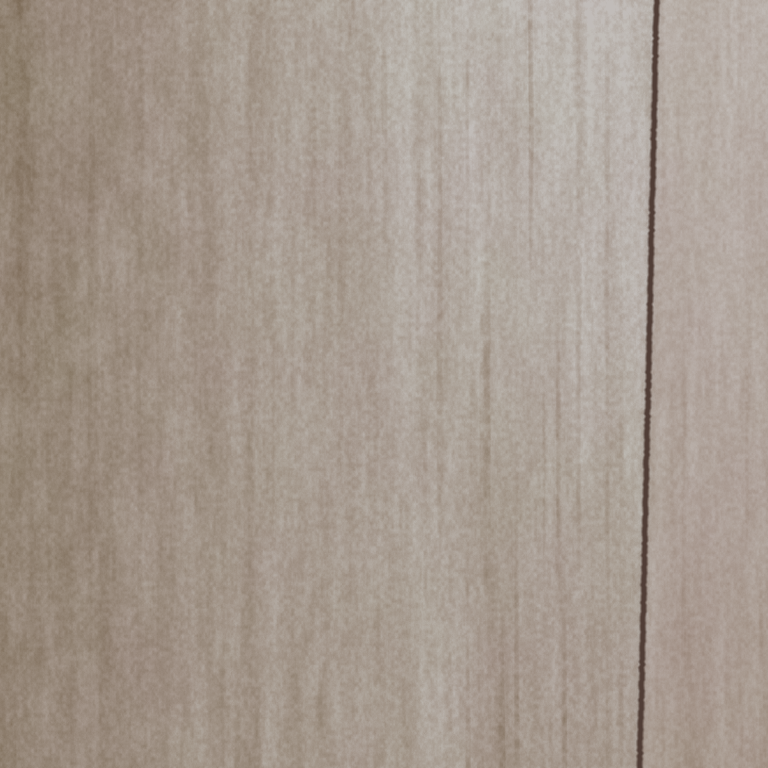
Write a WebGL 2 fragment shader that draws this texture.

```glsl
#version 300 es
precision highp float;
// Pale, brushed wood planks with upright grain and one narrow, leaning groove.
// Stretched value noise gives streaks, fibres and specks; a smooth light field
// sets a tone that runs along a ramp from warm brown to pale grey.

uniform vec2 u_resolution;
out vec4 fragColor;

const vec3 WARM_BROWN = vec3(0.555, 0.492, 0.428);
const vec3 MID_TAUPE = vec3(0.632, 0.577, 0.530);
const vec3 PALE_GREY = vec3(0.705, 0.673, 0.643);
const vec3 GROOVE_COLOR = vec3(0.315, 0.24, 0.21);
const vec3 PLANK_BLUSH = vec3(0.005, -0.003, -0.002);
const float GROOVE_BASE = 0.833;
const float GROOVE_LEAN = 0.022;
const float GROOVE_HALF_WIDTH = 0.0036;
const float TONE_LIFT = 0.05;
const float STREAK_STRENGTH = 0.46;
const float FIBRE_STRENGTH = 0.40;
const float SPECK_STRENGTH = 0.66;
const float MOTTLE_STRENGTH = 0.46;
const float PORE_STRENGTH = 0.46;
const float ARCH_STRENGTH = 0.08;

float hash(vec2 p) {
    vec3 q = fract(vec3(p.xyx) * 0.1031);
    q += dot(q, q.yzx + 33.33);
    return fract((q.x + q.y) * q.z);
}

float noise(vec2 p) {
    vec2 cell = floor(p), f = fract(p);
    f = f * f * (3.0 - 2.0 * f);
    float low = mix(hash(cell), hash(cell + vec2(1, 0)), f.x);
    float high = mix(hash(cell + vec2(0, 1)), hash(cell + vec2(1, 1)), f.x);
    return mix(low, high, f.y);
}

// Layered noise centred on zero
float layers(vec2 p) {
    float sum = 0.0, weight = 0.5;
    for (int i = 0; i < 4; i++) {
        sum += weight * (noise(p) - 0.5);
        p = p * 2.03 + 17.7;
        weight *= 0.55;
    }
    return sum;
}

float bump(float x, float center, float radius) {
    float d = (x - center) / radius;
    return exp(-d * d);
}

// Broad light: dim at the left, brightest high beside the groove
float lightField(vec2 p) {
    float across = 0.10 + 0.77 * smoothstep(-0.05, 0.64, p.x);
    float rise = (p.y - 0.5) * mix(0.04, 0.44, smoothstep(0.15, 0.7, p.x));
    float glow = 0.12 * bump(p.x, 0.76, 0.10) * smoothstep(0.2, 0.9, p.y);
    float corner = 0.22 * bump(p.x, 0.0, 0.05) * smoothstep(0.4, 1.0, p.y);
    float darkBand = 0.28 * bump(p.x, 0.64, 0.045) * smoothstep(0.65, 0.2, p.y);
    return across + rise + glow - corner - darkBand;
}

// Long streaks, short fibres and fine crisp specks
float grain(vec2 p) {
    float streaks = layers(vec2(p.x * 34.0, p.y * 1.6));
    float fibres = layers(vec2(p.x * 120.0, p.y * 12.0) + 41.0);
    float specks = layers(vec2(p.x * 215.0, p.y * 175.0) + 73.0);
    return streaks * STREAK_STRENGTH + fibres * FIBRE_STRENGTH
         + specks * SPECK_STRENGTH;
}

// Thin dark lines, broken along their length
float pores(vec2 p) {
    float line = smoothstep(0.62, 0.92, noise(vec2(p.x * 110.0, p.y * 2.4) + 9.0));
    float broken = 0.2 + 0.8 * noise(vec2(p.x * 120.0, p.y * 95.0));
    float zone = 0.35 + 0.65 * bump(p.x, 0.70, 0.17);
    return line * broken * zone;
}

// Faint nested peaks near the lower middle
float arches(vec2 p) {
    float dx = p.x - 0.415;
    float rings = sin(42.0 * (p.y + 5.0 * sqrt(dx * dx + 0.00006)));
    return rings * bump(p.x, 0.415, 0.045) * bump(p.y, 0.13, 0.16);
}

vec3 woodRamp(float tone) {
    vec3 lower = mix(WARM_BROWN, MID_TAUPE, tone * 2.0);
    vec3 upper = mix(MID_TAUPE, PALE_GREY, tone * 2.0 - 1.0);
    return tone < 0.5 ? lower : upper;
}

void main() {
    vec2 p = gl_FragCoord.xy / u_resolution;
    float pixel = 1.0 / u_resolution.x;
    float grooveOffset = p.x - GROOVE_BASE - GROOVE_LEAN * p.y;
    float rightPlank = smoothstep(-pixel, pixel, grooveOffset);

    // Wood tone: grain sways gently and restarts on the right plank
    vec2 g = p + vec2(0.005 * layers(vec2(p.x * 5.0, p.y * 4.0)), 0.0);
    g.x += 3.0 * step(0.0, grooveOffset);
    float leftSide = 1.0 - smoothstep(0.05, 0.4, p.x);
    float mottle = layers(vec2(p.x * 36.0, p.y * 22.0) + 5.0);
    float tone = lightField(p) + grain(g) * mix(1.0, 0.8, rightPlank);
    tone += mottle * MOTTLE_STRENGTH * (0.15 + 0.85 * leftSide);
    tone += arches(p) * ARCH_STRENGTH - pores(g) * PORE_STRENGTH;
    tone += TONE_LIFT - 0.07 * rightPlank;
    vec3 color = woodRamp(clamp(tone, -0.5, 1.35));

    // Soft drifts of green and rose, with a blush on the right plank
    float drift = layers(vec2(p.x * 11.0, p.y * 8.0) + 29.0);
    color += vec3(-0.008, 0.008, -0.012) * drift + PLANK_BLUSH * rightPlank;

    // Groove with finely ragged, softened edges and a faint shadow
    float ragged = 0.0016 * (noise(vec2(3.0, p.y * 260.0)) - 0.5);
    float edge = abs(grooveOffset + ragged) - GROOVE_HALF_WIDTH;
    float soft = max(0.0022, pixel);
    color *= 1.0 - 0.05 * exp(-max(edge, 0.0) / 0.003);
    color = mix(color, GROOVE_COLOR, 1.0 - smoothstep(-soft, soft, edge));
    fragColor = vec4(color, 1.0);
}
```
